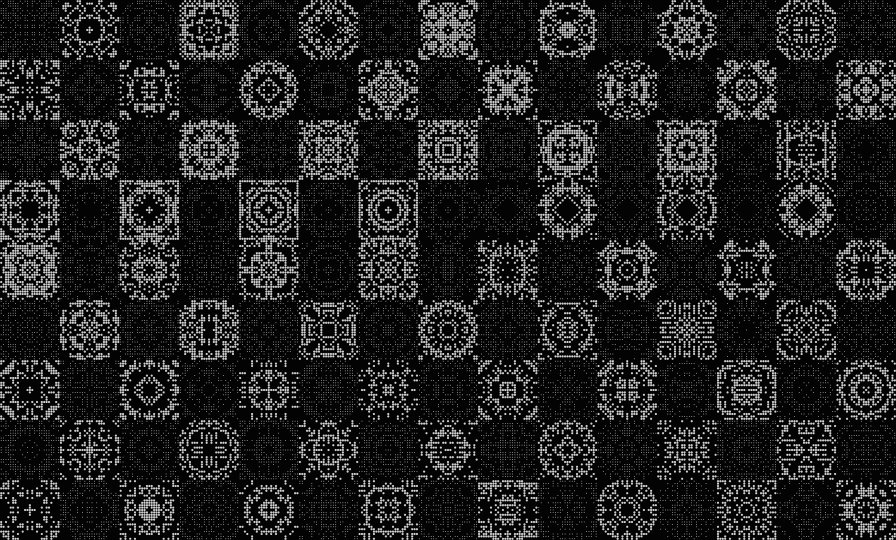
Write a Shadertoy shader that draws this pattern.

```glsl
// A checkerboard of bright and dim tiles, each a mirrored mosaic of round dots.
// Every tile folds its cells into one wedge, then thresholds hash noise, soft
// clumps and rings; dots are supersampled so the fine grid stays smooth.

const vec2  TILES       = vec2(15.0, 9.0);  // tiles across and down
const float CELLS       = 25.0;             // dots along a tile side
const float BIG_DOT     = 0.45;             // dot radii, in cells
const float SMALL_DOT   = 0.18;
const float DOT_EDGE    = 0.06;             // softness of a dot edge
const vec3  BACKGROUND  = vec3(0.012);
const vec3  DOT_COLOR   = vec3(0.81);
const float THRESHOLD   = 0.52;             // higher lights fewer dots
const float CLUMPING    = 0.55;
const float RINGING     = 0.20;
const float FLIP_INDEX  = 53.0;             // the checker phase flips here
const float VOID_START  = 44.0;             // tiles with a hollow diamond
const float FRAME_END   = 59.0;             // tiles with a diamond outline
const float VOID_SIZE   = 4.0;
const float FRAME_SIZE  = 6.0;
const int   SAMPLES     = 4;                // per pixel side

float hash(vec2 p) {
    return fract(sin(dot(p, vec2(127.1, 311.7))) * 43758.5453);
}

float valueNoise(vec2 p) {
    vec2 i = floor(p), f = fract(p);
    f = f * f * (3.0 - 2.0 * f);
    return mix(mix(hash(i), hash(i + vec2(1, 0)), f.x),
               mix(hash(i + vec2(0, 1)), hash(i + vec2(1, 1)), f.x), f.y);
}

// Whether a cell, counted from the tile centre, carries a dot.
float isLit(vec2 cell, float index) {
    vec2 seed = vec2(index * 37.0, index * 17.0);
    vec2 q = abs(cell);

    // Most tiles are mirrored on the diagonals too.
    if (hash(seed + 0.3) > 0.2) q = vec2(max(q.x, q.y), min(q.x, q.y));

    float radius = length(q);
    float diamond = q.x + q.y;
    float ringRate = mix(0.6, 1.5, hash(seed + 0.5));
    float ringPhase = 6.2832 * hash(seed + 0.7);

    float field = hash(q + seed)
                + CLUMPING * (valueNoise(q * 0.42 + seed) - 0.5)
                + RINGING * cos(radius * ringRate + ringPhase);
    float lit = step(THRESHOLD, field);

    // Some tiles have rounded corners.
    if (hash(seed + 0.9) > 0.65) lit *= step(radius, 14.0);

    // Diamonds open in the centre midway through the sequence.
    if (index >= VOID_START && index < FLIP_INDEX) {
        if (diamond <= VOID_SIZE) lit = 0.0;
        if (index > VOID_START + 2.0 && diamond <= 1.0) lit = 1.0;
    } else if (index >= FLIP_INDEX && index < FRAME_END) {
        if (diamond <= FRAME_SIZE + 1.0) lit = float(diamond == FRAME_SIZE);
    }
    return lit;
}

// Dot coverage at a canvas position running from 0 to 1.
float dots(vec2 uv) {
    vec2 grid = uv * TILES;
    vec2 tile = floor(grid);
    float index = (TILES.y - 1.0 - tile.y) * TILES.x + tile.x;

    // Alternate dot sizes in reading order.
    float phase = step(FLIP_INDEX, index);
    float bright = mod(index + phase, 2.0);
    float size = mix(SMALL_DOT, BIG_DOT, bright);

    vec2 p = fract(grid) * CELLS;
    vec2 cell = floor(p) - floor(CELLS * 0.5);
    float d = length(fract(p) - 0.5) - size;
    return isLit(cell, index) * (1.0 - smoothstep(-DOT_EDGE, DOT_EDGE, d));
}

void mainImage(out vec4 fragColor, in vec2 fragCoord) {
    // Average a small grid of samples over the pixel.
    float coverage = 0.0;
    for (int y = 0; y < SAMPLES; y++) {
        for (int x = 0; x < SAMPLES; x++) {
            vec2 offset = (vec2(x, y) + 0.5) / float(SAMPLES) - 0.5;
            coverage += dots((fragCoord + offset) / iResolution.xy);
        }
    }
    coverage /= float(SAMPLES * SAMPLES);
    fragColor = vec4(mix(BACKGROUND, DOT_COLOR, coverage), 1.0);
}
```
